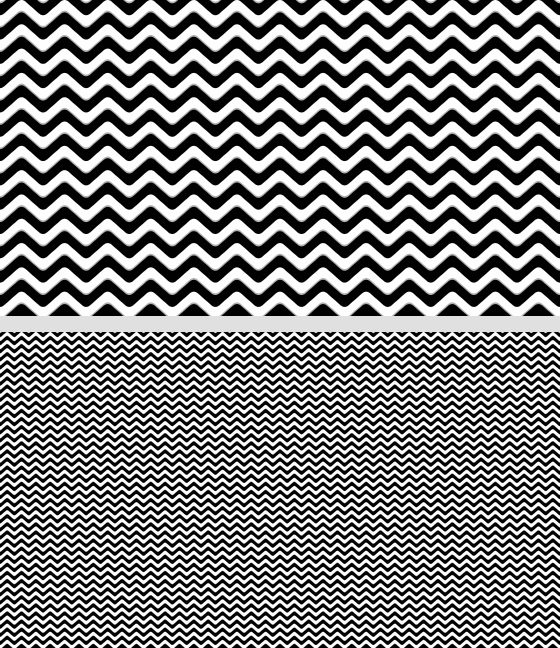
Top: one tile. Bottom: repeated 3 by 3.
This pattern is drawn by a WebGL 1 fragment shader. Its source:

```glsl
precision highp float;

uniform vec2 u_resolution;

// Whole repeats across and down, so that the canvas tiles
const vec2 REPEATS = vec2(13.0, 13.0);

// Vertical sizes as a share of the row height
const float AMPLITUDE = 0.626;
const float BAND_WIDTH = 0.44;
const float SHADOW_WIDTH = 0.07;

// Reach of the corner rounding as a share of the zigzag period
const float ROUNDING = 0.10;

const vec3 BACKGROUND_COLOR = vec3(0.005);
const vec3 BAND_COLOR = vec3(0.995);
const vec3 SHADOW_COLOR = vec3(0.69);

// Distance from a corner with its tip replaced by a parabola:
// returns the height in x and its slope in y
vec2 roundedCorner(float d) {
    if (d < ROUNDING) {
        return vec2(0.5 * d * d / ROUNDING, d / ROUNDING);
    }
    return vec2(d - 0.5 * ROUNDING, 1.0);
}

// Drop below the crest, from 0 at the crest to AMPLITUDE at the trough,
// and the steepness there
vec2 zigzag(float x) {
    float fromCrest = abs(fract(x) - 0.5);
    float span = 0.5 - ROUNDING;
    vec2 profile = roundedCorner(min(fromCrest, 0.5 - fromCrest));
    if (fromCrest > 0.25) {
        profile.x = span - profile.x;
    }
    return profile * AMPLITUDE / span;
}

// Share of a filter footprint covered by a repeating stripe
float stripe(float depth, float start, float width, float footprint) {
    float halfWidth = 0.5 * width;
    float offset = fract(depth - start - halfWidth + 0.5) - 0.5;
    float upper = min(offset + 0.5 * footprint, halfWidth);
    float lower = max(offset - 0.5 * footprint, -halfWidth);
    return clamp((upper - lower) / footprint, 0.0, 1.0);
}

void main() {
    vec2 cell = gl_FragCoord.xy / u_resolution * REPEATS;
    vec2 pixel = REPEATS / u_resolution;

    // Depth below the upper edge of the band, in rows
    vec2 wave = zigzag(cell.x);
    float depth = -wave.x - cell.y;
    float footprint = length(vec2(wave.y * pixel.x, pixel.y));

    // Band and the shadow along its underside
    float band = stripe(depth, 0.0, BAND_WIDTH, footprint);
    float shadow = stripe(depth, BAND_WIDTH, SHADOW_WIDTH, footprint);

    vec3 color = BACKGROUND_COLOR * (1.0 - band - shadow)
               + BAND_COLOR * band
               + SHADOW_COLOR * shadow;
    gl_FragColor = vec4(color, 1.0);
}
```
